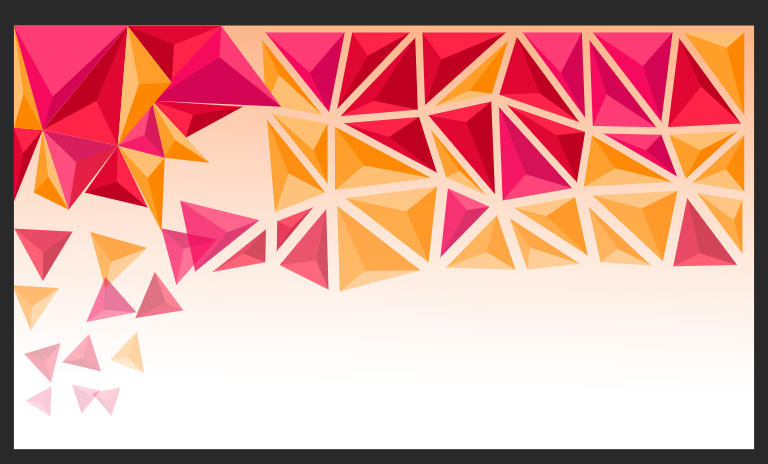
Give the GLSL for this background, as a WebGL 2 fragment shader.

```glsl
#version 300 es
precision highp float;
// Framed peach gradient with a faceted crimson and orange cluster and drifting triangular shards.

#define MARGIN_SIDE 0.030
#define MARGIN_TOP 0.055
#define MARGIN_BOTTOM 0.032
#define FIELD_ORIGIN vec2(0.580, 0.938)
#define FIELD_CELL vec2(0.172, 0.183)
#define FIELD_JITTER 0.46
#define SHARD_GAP 0.008
#define DRIFT_COUNT 12
#define FADE_RATE 1.5
#define SEED 3.0

uniform vec2 u_resolution;
out vec4 outColor;

// Each family holds a dark, a middle and a light facet shade.
const mat3 CRIMSON = mat3(0.75, 0.00, 0.13, 0.88, 0.03, 0.20, 1.00, 0.14, 0.28);
const mat3 MAGENTA = mat3(0.83, 0.02, 0.32, 0.96, 0.04, 0.37, 1.00, 0.23, 0.46);
const mat3 ORANGE = mat3(1.00, 0.53, 0.00, 1.00, 0.62, 0.16, 1.00, 0.75, 0.45);
const vec3 FRAME = vec3(0.16);
const vec3 PEACH = vec3(0.99, 0.71, 0.54);

float hash(vec2 p) {
    return fract(sin(dot(p + SEED, vec2(127.1, 311.7))) * 43758.5453);
}

float cross2(vec2 u, vec2 v) { return u.x * v.y - u.y * v.x; }

// Smooth step over one pixel for a linear value with a known gradient.
float aaStep(float value, vec2 gradient) {
    return clamp(0.5 + value * u_resolution.y / max(length(gradient), 1e-4), 0.0, 1.0);
}

// Gradient of the barycentric weight that is 1 at tip and 0 on the edge b-c.
vec2 weightGradient(vec2 tip, vec2 b, vec2 c) {
    vec2 e = c - b;
    return vec2(-e.y, e.x) / cross2(e, tip - b);
}

// Triangle with three facets that meet at an apex given by barycentric weights.
void gem(inout vec3 color, vec2 p, vec2 a, vec2 b, vec2 c, vec3 apex, mat3 shades, float alpha) {
    vec2 ga = weightGradient(a, b, c), gb = weightGradient(b, c, a), gc = weightGradient(c, a, b);
    vec3 w = vec3(dot(ga, p - b), dot(gb, p - c), dot(gc, p - a));
    float cover = min(aaStep(w.x, ga), min(aaStep(w.y, gb), aaStep(w.z, gc)));
    if (cover <= 0.0) return;
    w /= apex; ga /= apex.x; gb /= apex.y; gc /= apex.z;
    float ab = aaStep(w.y - w.x, gb - ga);
    float bc = aaStep(w.z - w.y, gc - gb);
    float ca = aaStep(w.x - w.z, ga - gc);
    vec3 facet = vec3(ab * (1.0 - ca), bc * (1.0 - ab), ca * (1.0 - bc));
    facet /= max(facet.x + facet.y + facet.z, 1e-3);
    color = mix(color, shades * facet, cover * alpha);
}

// Free triangle, inset from its edges, coloured by its id and paler lower down.
void shard(inout vec3 color, vec2 p, vec2 a, vec2 b, vec2 c, vec2 id, float inset) {
    vec3 sides = vec3(distance(b, c), distance(c, a), distance(a, b));
    float perimeter = sides.x + sides.y + sides.z;
    vec2 center = (sides.x * a + sides.y * b + sides.z * c) / perimeter;
    float shrink = inset * perimeter / abs(cross2(b - a, c - a));
    if (shrink > 0.9) return;
    float pick = hash(id + 5.3);
    mat3 shades = ORANGE;
    if (pick < 0.6) shades = CRIMSON;
    if (pick < 0.28) shades = MAGENTA;
    vec3 apex = 0.4 + vec3(hash(id + 1.7), hash(id + 2.9), hash(id + 4.1));
    apex /= apex.x + apex.y + apex.z;
    gem(color, p, mix(a, center, shrink), mix(b, center, shrink), mix(c, center, shrink),
        apex, shades, clamp(center.y * FADE_RATE, 0.0, 1.0));
}

// Jittered lattice corner; the top row and right column stay straight.
vec2 corner(vec2 id) {
    vec2 jitter = (vec2(hash(id), hash(id + 7.7)) - 0.5) * FIELD_JITTER;
    jitter *= vec2(id.x < 5.5, id.y > 0.5);
    return FIELD_ORIGIN + (id + jitter) * FIELD_CELL * vec2(1.0, -1.0);
}

void field(inout vec3 color, vec2 p) {
    for (int row = 0; row < 3; row++) {
        for (int col = (row == 2 ? -1 : 0); col < 6; col++) {
            vec2 id = vec2(col, row);
            vec2 tl = corner(id), tr = corner(id + vec2(1, 0));
            vec2 bl = corner(id + vec2(0, 1)), br = corner(id + 1.0);
            float gap = SHARD_GAP * (row == 2 ? 1.5 : 1.0);
            bool flip = hash(id + 9.1) < 0.5;
            shard(color, p, tl, tr, flip ? br : bl, id, gap);
            shard(color, p, bl, br, flip ? tl : tr, id + 20.5, gap);
        }
    }
}

// Small shards that thin out toward the lower left.
void drift(inout vec3 color, vec2 p) {
    for (int i = 0; i < DRIFT_COUNT; i++) {
        float row = float(i / 3), col = float(i % 3);
        vec2 id = vec2(col, row) + 40.0;
        vec2 center = vec2(0.09 + col * (0.16 - 0.028 * row), 0.452 - 0.107 * row);
        center += (vec2(hash(id), hash(id + 3.3)) - 0.5) * 0.035;
        float radius = 0.073 - 0.012 * row, turn = 6.283 * hash(id + 6.1);
        vec3 angle = turn + vec3(0.0, 1.8 + 0.5 * hash(id + 8.3), 4.2);
        vec3 x = center.x + radius * cos(angle), y = center.y + radius * sin(angle);
        shard(color, p, vec2(x.x, y.x), vec2(x.y, y.y), vec2(x.z, y.z), id, 0.0);
    }
}

// Interlocked facets that share corners in the upper left.
void cluster(inout vec3 color, vec2 p) {
    vec2 topLeft = vec2(0.030, 0.944), topMid = vec2(0.275, 0.944), topRight = vec2(0.477, 0.944);
    vec2 hubLeft = vec2(0.092, 0.720), hub = vec2(0.254, 0.686), hubRight = vec2(0.327, 0.783);
    vec2 sideHigh = vec2(0.030, 0.725), sideLow = vec2(0.030, 0.566), notch = vec2(0.370, 0.822);
    vec2 low = vec2(0.148, 0.548), spur = vec2(0.355, 0.660);
    vec3 even = vec3(0.34, 0.33, 0.33), nearA = vec3(0.60, 0.20, 0.20), nearC = vec3(0.15, 0.17, 0.68);
    gem(color, p, hubRight, vec2(0.400, 0.703), vec2(0.523, 0.770), even, CRIMSON, 1.0);
    gem(color, p, topRight, notch, topMid, even, CRIMSON, 1.0);
    gem(color, p, topRight, vec2(0.606, 0.770), hubRight, nearA, MAGENTA, 1.0);
    gem(color, p, hub, vec2(0.318, 0.553), vec2(0.183, 0.585), even, CRIMSON, 1.0);
    gem(color, p, hubLeft, low, vec2(0.073, 0.585), even, ORANGE, 1.0);
    gem(color, p, sideHigh, hubLeft, sideLow, even, CRIMSON, 1.0);
    gem(color, p, topLeft, sideHigh, hubLeft, even, ORANGE, 1.0);
    gem(color, p, low, hubLeft, hub, even, mat3(MAGENTA[0], CRIMSON[1], MAGENTA[2]), 0.88);
    gem(color, p, hub, spur, vec2(0.348, 0.501), even, ORANGE, 1.0);
    gem(color, p, hubRight, vec2(0.452, 0.649), spur, even, ORANGE, 1.0);
    gem(color, p, hub, hubRight, spur, even, MAGENTA, 0.9);
    gem(color, p, hub, hubLeft, topMid, even, CRIMSON, 1.0);
    gem(color, p, topMid, hub, notch, even, ORANGE, 1.0);
    gem(color, p, topLeft, topMid, hubLeft, nearC, MAGENTA, 1.0);
}

void main() {
    vec2 p = gl_FragCoord.xy / u_resolution.y;
    float aspect = u_resolution.x / u_resolution.y;
    float warmth = clamp((p.y - 0.16 + 0.03 * (p.x - 0.8)) / 0.78, 0.0, 1.0);
    vec3 color = mix(vec3(1.0), PEACH, pow(warmth, 1.3));
    drift(color, p);
    field(color, p);
    cluster(color, p);

    // Dark frame around the panel.
    vec2 inner = min(p - vec2(MARGIN_SIDE, MARGIN_BOTTOM), vec2(aspect - MARGIN_SIDE, 1.0 - MARGIN_TOP) - p);
    color = mix(FRAME, color, aaStep(min(inner.x, inner.y), vec2(1.0, 0.0)));
    outColor = vec4(color, 1.0);
}
```
